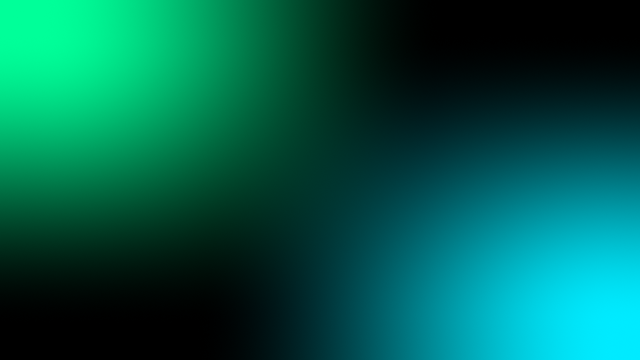
Write a WebGL 2 fragment shader that draws this background.

```glsl
#version 300 es
precision highp float;
// Two soft corner glows, green at upper left and cyan at lower right, over black.

#define GREEN vec3(0.0, 1.0, 0.6)
#define CYAN vec3(0.0, 0.92, 1.0)
#define GREEN_SPAN_X vec2(0.065, 0.69)
#define CYAN_SPAN_X vec2(0.306, 0.964)
#define SPAN_Y vec2(0.097, 0.907)
#define DITHER (1.0 / 255.0)

uniform vec2 u_resolution;
out vec4 fragColor;

// Smooth rise from 0 to 1 across a span
float ramp(vec2 span, float t) {
    return smoothstep(span.x, span.y, t);
}

float hash(vec2 p) {
    return fract(sin(dot(p, vec2(12.9898, 78.233))) * 43758.5453);
}

void main() {
    vec2 uv = gl_FragCoord.xy / u_resolution;

    // Each glow fades separately along both axes
    float rise = ramp(SPAN_Y, uv.y);
    float greenGlow = (1.0 - ramp(GREEN_SPAN_X, uv.x)) * rise;
    float cyanGlow = ramp(CYAN_SPAN_X, uv.x) * (1.0 - rise);
    vec3 color = GREEN * greenGlow + CYAN * cyanGlow;

    // Faint noise hides banding in the long fades
    color += (hash(gl_FragCoord.xy) - 0.5) * DITHER;

    fragColor = vec4(clamp(color, 0.0, 1.0), 1.0);
}
```
